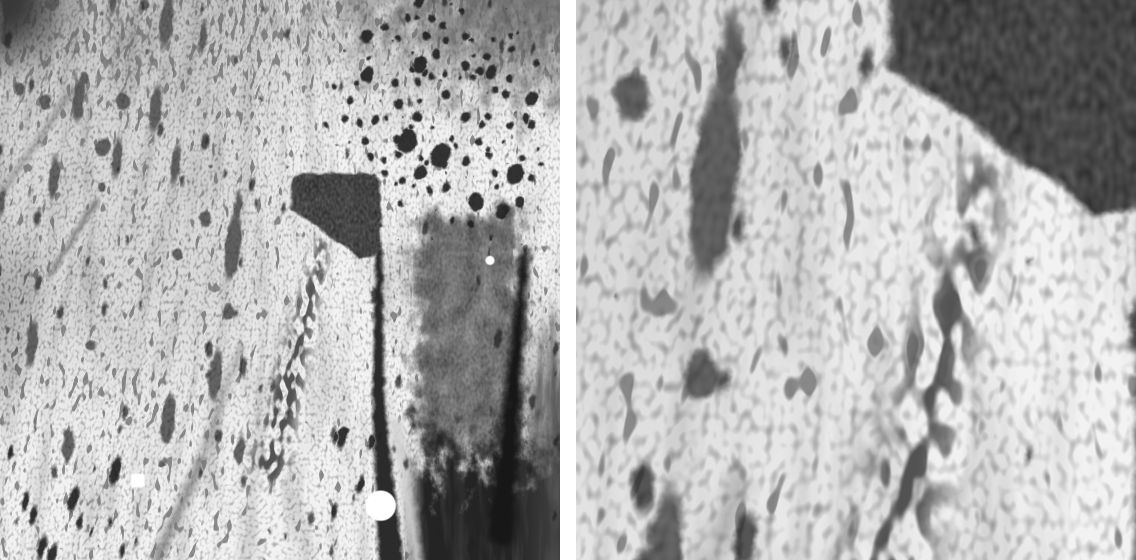
Left, the full canvas; right, a detail of the centre.
Reproduce this texture procedurally as a Shadertoy shader.

```glsl
// Draws a grainy monochrome section of streaked pale tissue with dark grains, patches and grooves.

const float PALE = .95, LENS = .33, BLOCK = .27, PATCH = .42;
const float SPECK = .13, GROOVE = .17, SHADOW = .14, CREASE = .43;
const float EDGE = .0028;  // softness of crisp outlines
const float LEAN = .12;    // slant of the fibres on the left
const vec2 GRAIN_FREQ = vec2(190, 125), FLECK_FREQ = vec2(100, 42), STREAK_FREQ = vec2(30, 5);

vec2 hash2(vec2 p) {
    vec3 q = fract(p.xyx * vec3(.1031, .1030, .0973));
    q += dot(q, q.yzx + 33.33);
    return fract((q.xx + q.yz) * q.zy);
}

float corner(vec2 cell, vec2 o, vec2 f) {
    return dot(hash2(cell + o) * 2. - 1., f - o);
}

float gradientNoise(vec2 p) {
    vec2 i = floor(p), f = fract(p), u = f * f * f * (f * (f * 6. - 15.) + 10.);
    float low = mix(corner(i, vec2(0), f), corner(i, vec2(1, 0), f), u.x);
    float high = mix(corner(i, vec2(0, 1), f), corner(i, vec2(1), f), u.x);
    return 1.4 * mix(low, high, u.y);
}

float fbm(vec2 p) {
    float sum = 0., amp = .6;
    for (int i = 0; i < 4; i++) {
        sum += amp * gradientNoise(p);
        p = p * 2.03 + 17.3;
        amp *= .55;
    }
    return sum;
}

float fill(float d, float soft) { return 1. - smoothstep(-soft, soft, d); }

float box(vec2 p, vec2 halfSize, float r) {
    vec2 d = abs(p) - halfSize + r;
    return length(max(d, 0.)) + min(max(d.x, d.y), 0.) - r;
}

// Soft segment whose radius runs from ra at a to rb at b
float band(vec2 p, vec2 a, vec2 b, float ra, float rb, float soft) {
    vec2 ab = b - a;
    float t = clamp(dot(p - a, ab) / dot(ab, ab), 0., 1.);
    return fill(length(p - a - ab * t) - mix(ra, rb, t), soft);
}

// Random ellipses, one per cell, that shrink where density falls
float scatter(vec2 p, vec2 cell, vec2 radius, float density, float tilt, float seed) {
    p.x -= tilt * p.y;
    float cover = 0.;
    for (int k = 0; k < 9; k++) {
        vec2 c = floor(p / cell) + vec2(k % 3 - 1, k / 3 - 1);
        vec2 kind = hash2(c + seed + 57.3);
        vec2 d = p - (c + .1 + .8 * hash2(c + seed)) * cell;
        float grow = smoothstep(0., .3, density - kind.x) * mix(.45, 1., kind.y);
        vec2 r = max(radius * grow, .0005);
        float dist = (length(d / r) - 1.) * min(r.x, r.y);
        cover = max(cover, fill(dist, EDGE) * step(kind.x, density));
    }
    return cover;
}

void mainImage(out vec4 fragColor, in vec2 fragCoord) {
    vec2 p = fragCoord / iResolution.xy;
    vec2 q = p + .006 * vec2(fbm(p * 45.), fbm(p * 45. + 31.7));
    float left = 1. - smoothstep(.35, .6, p.x);
    float upper = smoothstep(.7, 1., p.y);
    vec2 fibre = vec2(p.x - LEAN * left * (p.y - .5), p.y);
    float streak = fbm(fibre * STREAK_FREQ);
    float grain = gradientNoise(fibre * GRAIN_FREQ);
    float fleck = gradientNoise(fibre * FLECK_FREQ + 9.1);
    float mottle = fbm(p * vec2(32, 22) + 4.7);

    // Pale fibrous ground with fine flecks
    float tone = PALE - .3 * max(grain + .05, 0.) - .2 * max(streak + .1, 0.);
    tone -= .1 * left * smoothstep(.1, .55, p.y) + .08 * upper;
    float busy = .12 * left + .2 * upper + .22 * fbm(p * 5.);
    tone = mix(tone, .42, .75 * smoothstep(.38, .62, fleck + busy));

    // Grey margins and corners
    float topRight = length((p - vec2(1.03, 1.04)) * vec2(.8, 1.7)) + .22 * mottle;
    tone = mix(tone, .4 + .12 * mottle, .85 * (1. - smoothstep(.1, .5, topRight)));
    tone = mix(tone, .22, fill(length(p - vec2(0, 1)) - .095, .075));
    tone -= .18 * fill(length((p - vec2(0, .45)) * vec2(1, .6)) - .06, .06);

    // Soft creases
    float crease = band(q, vec2(.28, 0), vec2(.36, .18), .009, .009, .014);
    crease = max(crease, .7 * band(q, vec2(.36, .18), vec2(.43, .38), .008, .002, .014));
    crease = max(crease, .7 * band(q, vec2(0, .65), vec2(.13, .84), .004, .007, .01));
    crease = max(crease, band(q, vec2(.09, .51), vec2(.17, .64), .004, .006, .008));
    tone = mix(tone, CREASE, .75 * crease);

    // Speckled tail below the block
    float tail = band(q, vec2(.575, .56), vec2(.48, .17), .012, .034, .02);
    tone = mix(tone, .32, tail * smoothstep(-.15, .25, fleck + .4 * mottle));

    // Mottled patch, shadow, pale vein and grooves on the right
    float patchArea = fill(box(p - vec2(.835, .4), vec2(.095, .22), .03) + .05 * mottle, .022);
    tone = mix(tone, PATCH + .2 * mottle + .1 * grain, .95 * patchArea);
    float margin = smoothstep(.92, .97, p.x) * fill(p.y + .2 * streak - .375, .125);
    tone = mix(tone, .45 + .3 * streak, margin);
    float shadow = smoothstep(.71, .76, p.x) * fill(p.y + .16 * mottle - .195, .075);
    tone = mix(tone, SHADOW + .18 * max(streak + .1, 0.) + .1 * smoothstep(.9, 1., p.x), shadow);
    tone = mix(tone, .82, .85 * band(q, vec2(.708, .24), vec2(.745, 0), .012, .009, .011));
    float groove = max(band(q, vec2(.677, .55), vec2(.676, .28), .006, .011, .006),
                       band(q, vec2(.676, .28), vec2(.698, 0), .011, .022, .006));
    tone = mix(tone, GROOVE, groove);
    tone = mix(tone, .09, band(q, vec2(.937, .55), vec2(.895, .05), .006, .024, .012));

    // Spindle grains and dark specks
    float area = left * smoothstep(.12, .25, p.y);
    float lens = scatter(q, vec2(.085, .15), vec2(.015, .062), .75 * area, .1, 3.);
    lens = max(lens, scatter(q, vec2(.07, .08), vec2(.016, .019), .4 * area, 0., 21.));
    tone = mix(tone, LENS + .08 * grain, .92 * lens);
    float cluster = fill(length(p - vec2(.79)) - .2, .1);
    float low = fill(p.y - .21, .09) * fill(p.x - .25, .1);
    low = max(low, fill(box(p - vec2(.635, .09), vec2(.045, .14), .02), .03));
    float specks = scatter(q, vec2(.027), vec2(.008, .009), .7 * cluster, 0., 41.);
    specks = max(specks, scatter(q, vec2(.07), vec2(.019, .023), .55 * cluster, .15, 63.));
    specks = max(specks, scatter(q, vec2(.04, .06), vec2(.009, .025), .65 * low, .2, 85.));
    specks = max(specks, .8 * scatter(q, vec2(.045, .06), vec2(.007, .016), .38, .1, 107.));
    tone = mix(tone, SPECK, .92 * specks);

    // Dark block with a slanted lower side, then round white holes
    float block = box(q - vec2(.6, .615), vec2(.08, .075), .022);
    block = max(block, dot(q - vec2(.53, .62), vec2(-.578, -.816)));
    tone = mix(tone, BLOCK + .1 * grain + .07 * mottle, fill(block, .004));
    float hole = min(length(p - vec2(.68, .097)) - .027, length(p - vec2(.875, .535)) - .008);
    hole = min(hole, box(p - vec2(.246, .142), vec2(.012), .005));
    tone = mix(tone, 1., fill(hole, .002));
    fragColor = vec4(vec3(clamp(tone, .04, 1.)), 1);
}
```
